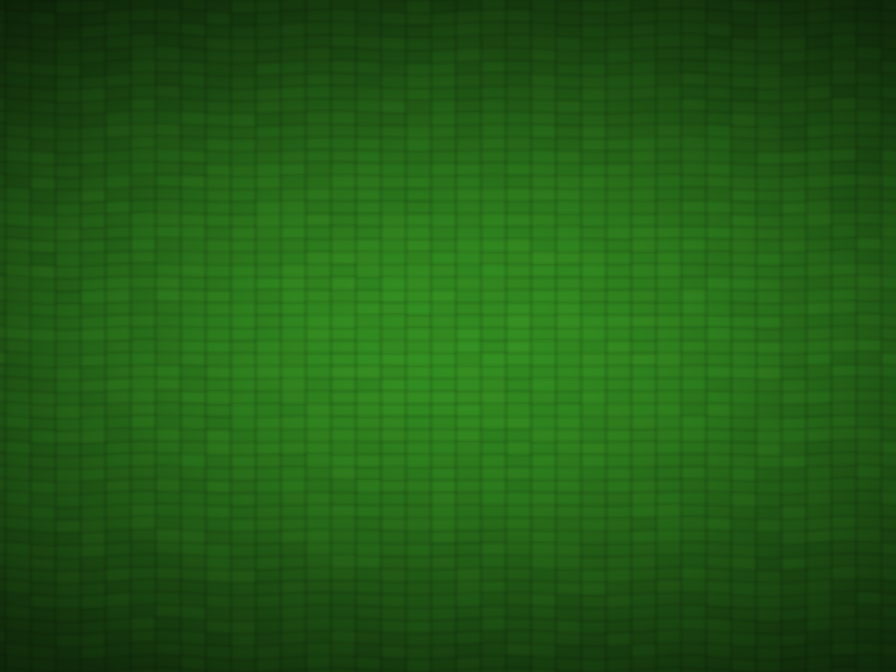
Write a Shadertoy shader that draws this background.

```glsl
// A green wall of small wide tiles, lit by a soft oval glow near the centre.
// A jittered grid gives each tile its own hashed shade; faint blurred seams
// separate the tiles, and unevenness grows towards the darker rim.

float hash(vec2 p) {
    vec3 q = fract(vec3(p.xyx) * 0.1031);
    q += dot(q, q.yzx + 33.33);
    return fract((q.x + q.y) * q.z);
}

// Soft seam: 1 on a cell border, fading out within the given width
float seam(float cell, float width) {
    float d = 0.5 - abs(fract(cell) - 0.5);
    return 1.0 - smoothstep(0.0, width, d);
}

// Tile shade, blurred across the borders to the neighbouring tiles
float tileShade(vec2 grid) {
    vec2 g = grid - 0.5;
    vec2 i = floor(g), f = smoothstep(vec2(0.38, 0.3), vec2(0.62, 0.7), fract(g));
    return mix(mix(hash(i), hash(i + vec2(1, 0)), f.x),
               mix(hash(i + vec2(0, 1)), hash(i + vec2(1, 1)), f.x), f.y);
}

void mainImage(out vec4 fragColor, in vec2 fragCoord) {
    vec2 uv = fragCoord / iResolution.xy;
    vec2 p = uv - vec2(0.515, 0.495);
    float rim = smoothstep(0.15, 0.65, length(p));

    // Tile grid, with a slight wave in the rows towards the rim
    vec2 grid = (uv - vec2(0.481, 0.4745)) * vec2(35.8, 53.0) + 100.0;
    grid.y += 0.2 * rim * sin(grid.x * 0.9);
    vec2 tile = floor(grid);

    // Oval glow
    float light = 0.552 * exp(-1.8 * p.x * p.x - 3.4 * p.y * p.y);

    // Shade of each tile
    light *= 1.0 + (tileShade(grid) - 0.5) * mix(0.06, 0.15, rim);

    // Seams of varying strength
    float rowSeam = seam(grid.y, 0.3) * mix(0.05, 0.11, hash(tile + 61.0));
    float columnSeam = seam(grid.x, 0.16) * 0.1;
    light *= (1.0 - rowSeam) * (1.0 - columnSeam);

    // Green tint, with a hint of warmth differing from tile to tile
    float warmth = 0.365 + 0.03 * (tileShade(grid + 17.0) - 0.5);
    fragColor = vec4(light * vec3(warmth, 1.0, 0.235), 1.0);
}
```
